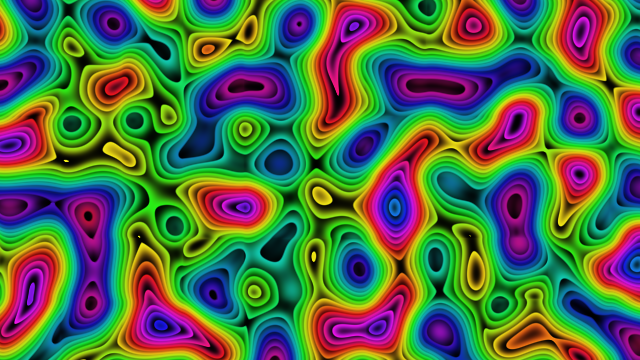
This background is drawn by a WebGL 1 fragment shader. Its source:

```glsl
precision highp float;
// Rainbow contour terraces: gradient noise coloured by height, with shadow pooling on flat steps.

#define CELLS 5.9        // noise cells per canvas height
#define BANDS 15.0       // terraces per unit of height
#define HUE_MID 0.325    // hue at height zero
#define HUE_SPAN 1.2     // hue change per unit of height
#define REACH 0.105      // distance lit behind each lip, in cells
#define MIN_SLOPE 0.28   // slope floor that keeps summits lit
#define EDGE 1.5         // edge smoothing, in pixels at 288 rows
#define PALE 0.09        // white mixed into the hues
#define BRIGHTNESS 0.96
#define VALLEY_DIM 0.76  // light left in the valleys
#define SEED vec2(17.0, 43.0)

uniform vec2 u_resolution;

// Random unit vector for a lattice point
vec2 latticeGradient(vec2 cell) {
  vec3 p = fract(vec3(cell.xyx) * vec3(0.1031, 0.1030, 0.0973));
  p += dot(p, p.yzx + 33.33);
  float angle = 6.28318 * fract((p.x + p.y) * p.z);
  return vec2(cos(angle), sin(angle));
}

float cornerSlope(vec2 cell, vec2 local, vec2 corner) {
  return dot(latticeGradient(cell + corner), local - corner);
}

float gradientNoise(vec2 p) {
  vec2 cell = floor(p);
  vec2 f = p - cell;
  vec2 blend = f * f * (3.0 - 2.0 * f);
  float low = mix(cornerSlope(cell, f, vec2(0.0, 0.0)),
                  cornerSlope(cell, f, vec2(1.0, 0.0)), blend.x);
  float high = mix(cornerSlope(cell, f, vec2(0.0, 1.0)),
                   cornerSlope(cell, f, vec2(1.0, 1.0)), blend.x);
  return mix(low, high, blend.y);
}

// Bright hue wheel
vec3 hueColor(float hue) {
  vec3 wheel = abs(fract(hue + vec3(0.0, 2.0, 1.0) / 3.0) * 6.0 - 3.0);
  return mix(clamp(wheel - 1.0, 0.0, 1.0), vec3(1.0), PALE);
}

// Light left at a given distance behind a lip
float lipLight(float distanceBehind) {
  float d = distanceBehind / REACH;
  return exp(-d * d);
}

void main() {
  float pixel = CELLS / u_resolution.y;
  vec2 p = gl_FragCoord.xy * pixel + SEED;

  // Height and slope by finite differences
  float height = gradientNoise(p);
  vec2 change = vec2(gradientNoise(p + vec2(pixel, 0.0)),
                     gradientNoise(p + vec2(0.0, pixel))) - height;
  float slope = length(change) / pixel;

  // Narrow steps stay bright, wide ones fall into shadow
  float band = fract(height * BANDS);
  float stepWidth = 1.0 / (BANDS * length(vec2(slope, MIN_SLOPE)));
  float edge = clamp(slope * BANDS * EDGE * CELLS / 288.0, 0.001, 0.6);
  float shade = mix(lipLight(stepWidth), lipLight(band * stepWidth),
                    smoothstep(0.0, edge, band));

  // Valleys receive less light than hills
  shade *= BRIGHTNESS * mix(VALLEY_DIM, 1.0, smoothstep(-0.2, 0.0, height));

  vec3 color = hueColor(HUE_MID - HUE_SPAN * height) * shade;
  gl_FragColor = vec4(color, 1.0);
}
```
